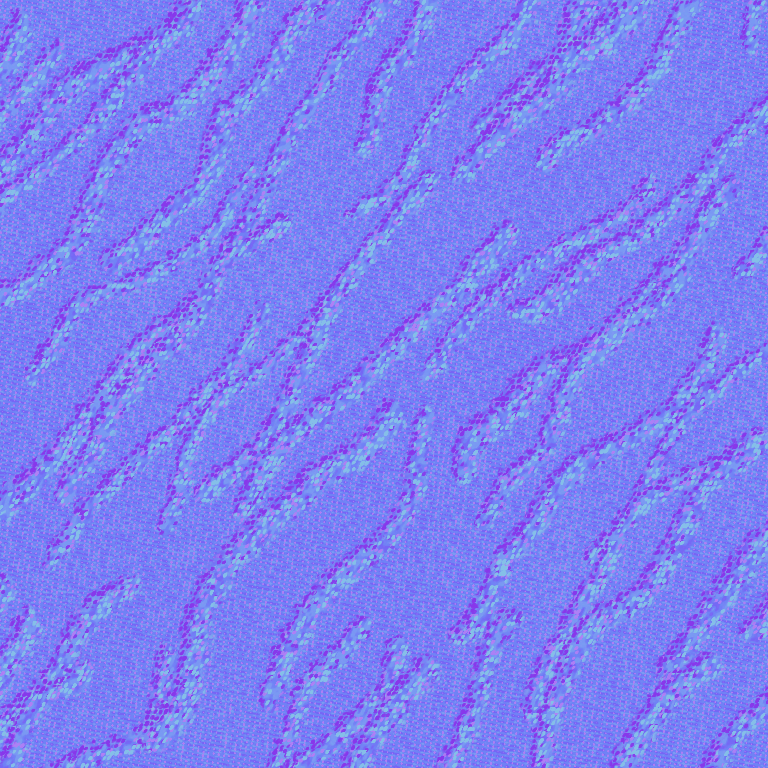
Give the GLSL for this texture map, as a WebGL 2 fragment shader.

```glsl
#version 300 es
precision highp float;
// Normal map of a crinkled knit: meandering diagonal ridges over fine cloth.
// Ridges are noise-bent lanes cut into segments; each has a beaded purple
// upper-left edge and a body of mixed cyan, pink and purple stitches.
uniform vec2 u_resolution;
out vec4 fragColor;

const float TAU = 6.28319;
const vec2 ALONG = vec2(0.616, 0.788);
const vec2 ACROSS = vec2(-0.788, 0.616);
const float LANE_SPACING = 0.056;

const vec3 BLUE = vec3(0.44, 0.51, 0.96);
const vec3 INDIGO = vec3(0.46, 0.40, 0.96);
const vec3 SKY = vec3(0.48, 0.61, 0.95);
const vec3 PINK = vec3(0.70, 0.50, 0.96);
const vec3 PURPLE = vec3(0.53, 0.22, 0.92);
const vec3 CYAN = vec3(0.52, 0.75, 0.91);

float hash(vec2 p) {
    return fract(sin(dot(p, vec2(12.9898, 78.233))) * 43758.5);
}

float noise(vec2 p) {
    vec2 i = floor(p), f = fract(p);
    f = f * f * (3.0 - 2.0 * f);
    float low = mix(hash(i), hash(i + vec2(1, 0)), f.x);
    float high = mix(hash(i + vec2(0, 1)), hash(i + vec2(1, 1)), f.x);
    return mix(low, high, f.y);
}

// Soft band around a centre
float band(float x, float centre, float halfWidth, float blur) {
    return 1.0 - smoothstep(halfWidth - blur, halfWidth + blur, abs(x - centre));
}

// Frayed stitches in a sheared brick grid; share sets how many exist
float stitches(vec2 p, vec2 cells, float share, float seed) {
    vec2 q = vec2(p.x - 0.45 * p.y, p.y) * cells;
    q.x += hash(vec2(floor(q.y), seed));
    vec2 id = floor(q) + seed;
    vec2 jitter = vec2(hash(id + 3.7), hash(id + 8.1)) - 0.5;
    float r = length(fract(q) - 0.5 - 0.4 * jitter);
    r += 0.4 * (noise(p * 250.0 + seed) - 0.5);
    return step(hash(id), share) * (1.0 - smoothstep(0.3, 0.54, r));
}

// Sideways drift of one lane at position u along it
float wander(float u, float lane) {
    return 0.084 * (noise(vec2(u * 5.5 + 40.0, lane + 50.0)) - 0.5)
         + 0.026 * (noise(vec2(u * 13.0 + 70.0, lane + 90.0)) - 0.5);
}

// Strongest edge, body and flank of all ridges near p
vec3 ridges(vec2 p) {
    float u = dot(p, ALONG);
    float v = dot(p, ACROSS) + 0.08 * (noise(p * 3.4 + 11.0) - 0.5);
    float ragged = 0.010 * (noise(p * 140.0) - 0.5);
    float nearest = floor(v / LANE_SPACING);
    vec3 parts = vec3(0.0);
    for (int k = -2; k <= 2; k++) {
        float lane = nearest + float(k);
        float offset = wander(u, lane);
        float slope = (wander(u + 0.004, lane) - offset) / 0.004;
        float d = v - (lane + 0.5) * LANE_SPACING - offset;
        d = d / sqrt(1.0 + slope * slope) + ragged;

        // Segments with tapering ends
        float run = u / 0.6 + hash(vec2(lane, 5.0));
        float choice = hash(vec2(lane, floor(run) + 20.0));
        float stop = 0.62 + 0.33 * choice;
        float f = fract(run);
        float start = smoothstep(0.0, 0.05, f);
        float finish = 1.0 - smoothstep(stop, stop + 0.05, f);
        float keep = start * finish;
        float width = 0.0138 * (0.75 + 0.5 * choice) * sqrt(keep) + 0.0001;

        float s = d / width;
        vec3 part = vec3(band(s, 0.68, 0.34, 0.16),
                         band(s, -0.1, 1.0, 0.3),
                         band(s, -0.4, 0.85, 0.4));
        parts = max(parts, part * smoothstep(0.05, 0.4, keep));
    }
    return parts;
}

// Fine slanted weave with pink loops
vec3 cloth(vec2 p) {
    float grain = noise(p * 310.0) - 0.5;
    float column = sin(TAU * (p.x * 146.0 - p.y * 20.0));
    float row = sin(TAU * (p.y * 176.0 + p.x * 34.0));
    float tone = 0.48 + 0.3 * row - 0.1 * column + 0.75 * grain;
    tone += 0.12 * (noise(p * 4.0 + 6.0) - 0.5);
    vec3 color = mix(INDIGO, BLUE, smoothstep(0.12, 0.36, tone));
    color = mix(color, SKY, smoothstep(0.66, 0.92, tone));
    float loops = 0.65 * column - 0.35 * row + 0.8 * grain;
    return mix(color, PINK, 0.9 * smoothstep(0.44, 0.82, loops));
}

// Mottled yarn on top of a ridge
vec3 yarn(vec2 p) {
    float mottle = noise(vec2(p.x * 230.0 - p.y * 90.0, p.y * 150.0));
    vec3 color = mix(INDIGO, BLUE, smoothstep(0.15, 0.35, mottle));
    color = mix(color, SKY, smoothstep(0.4, 0.65, mottle));
    color = mix(color, PINK, stitches(p, vec2(175.0, 150.0), 0.3, 17.0));
    return mix(color, PURPLE, stitches(p, vec2(170.0, 155.0), 0.17, 71.0));
}

void main() {
    vec2 p = gl_FragCoord.xy / min(u_resolution.x, u_resolution.y);
    vec3 ridge = ridges(p);
    vec3 color = mix(cloth(p), yarn(p), 0.9 * ridge.y);
    color = mix(color, CYAN, ridge.z * stitches(p, vec2(165.0, 125.0), 0.45, 31.0));
    float beads = stitches(p, vec2(150.0, 130.0), 0.85, 53.0);
    color = mix(color, PURPLE, ridge.x * (0.1 + 0.9 * beads));
    fragColor = vec4(color, 1.0);
}
```
